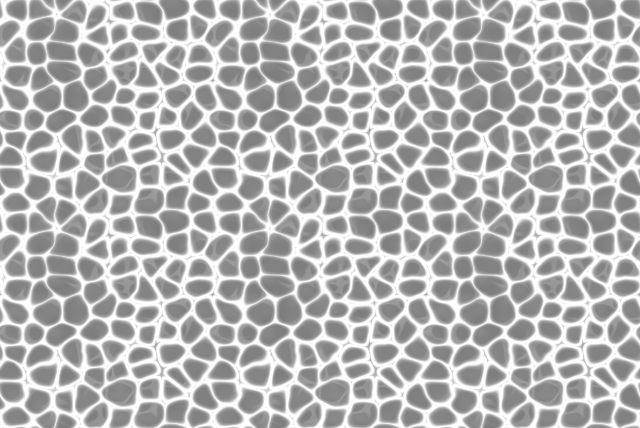
A Shadertoy shader for this pattern:

```glsl
// Seamless foam of rounded grey cells with glowing white walls and pale grey gaps.

const vec2 REPEATS = vec2(3.0, 2.0);      // tiles across the canvas
const vec2 GRID = vec2(8.0, 10.0);        // cells in one tile
const vec2 CELL_SHAPE = vec2(1.25, 1.0);  // cells are wider than tall
const float ROUNDNESS = 9.0;              // lower values round the corners more

const float CORE_GREY = 0.515;
const float EDGE_GREY = 0.63;
const float GAP_GREY = 0.71;
const float WALL_WHITE = 1.0;

// Two random values for a lattice point, wrapped to the period.
vec2 hash2(vec2 cell, vec2 period, float seed) {
    vec2 c = floor(mod(cell + 0.5, period)) + seed * 17.0;
    vec3 q = fract(c.xyx * vec3(0.1031, 0.1030, 0.0973));
    q += dot(q, q.yzx + 33.33);
    return fract((q.xx + q.yz) * q.zy);
}

// Smooth value noise, two channels, repeating with the period.
vec2 noise2(vec2 p, vec2 period, float seed) {
    vec2 i = floor(p);
    vec2 f = fract(p);
    f = f * f * (3.0 - 2.0 * f);
    vec2 low = mix(hash2(i, period, seed), hash2(i + vec2(1.0, 0.0), period, seed), f.x);
    vec2 high = mix(hash2(i + vec2(0.0, 1.0), period, seed), hash2(i + 1.0, period, seed), f.x);
    return mix(low, high, f.y);
}

// Vector from p to the jittered centre of a cell.
vec2 toCentre(vec2 cell, vec2 p, vec2 period, float seed) {
    vec2 jitter = 0.5 + 0.68 * (hash2(cell, period, seed) - 0.5);
    return (cell + jitter - p) * CELL_SHAPE;
}

// Distance to the cell wall with rounded corners; negative at the junctions.
float wallDistance(vec2 p, vec2 period, float seed) {
    vec2 home = floor(p);
    vec2 nearest = home;
    vec2 centre = vec2(9.0);
    for (int y = -1; y <= 1; y++) {
        for (int x = -1; x <= 1; x++) {
            vec2 cell = home + vec2(x, y);
            vec2 r = toCentre(cell, p, period, seed);
            if (dot(r, r) < dot(centre, centre)) {
                centre = r;
                nearest = cell;
            }
        }
    }
    float sum = 0.0;
    for (int y = -2; y <= 2; y++) {
        for (int x = -2; x <= 2; x++) {
            if (x == 0 && y == 0) continue;
            vec2 r = toCentre(nearest + vec2(x, y), p, period, seed);
            float bisector = dot(0.5 * (centre + r), normalize(r - centre));
            sum += exp(-ROUNDNESS * bisector);
        }
    }
    return -log(sum) / ROUNDNESS;
}

// Bends the lattice so that cells become lumpy.
vec2 warp(vec2 p, vec2 period, float seed) {
    vec2 broad = noise2(p, period, seed) - 0.5;
    vec2 fine = noise2(p * 2.0, period * 2.0, seed + 1.0) - 0.5;
    return p + 0.3 * broad + 0.16 * fine;
}

// Grey level from the wall distance: gap, wall, soft rim, core.
float cellTone(float d, float gapTone, float coreTone) {
    float inside = mix(EDGE_GREY, coreTone, smoothstep(0.08, 0.22, d));
    float tone = mix(WALL_WHITE, inside, smoothstep(-0.005, 0.125, d));
    float gap = 1.0 - smoothstep(-0.15, -0.045, d);
    return mix(tone, gapTone, gap);
}

void mainImage(out vec4 fragColor, in vec2 fragCoord) {
    vec2 p = fragCoord / iResolution.xy * REPEATS * GRID;

    // Main cells, with walls that thicken and thin across the tile
    vec2 thickness = noise2(p * 0.5, GRID * 0.5, 5.0);
    float d = wallDistance(warp(p, GRID, 1.0), GRID, 3.0);
    d += 0.13 * (thickness.x - 0.5);

    // Faint second set of cells showing through the cores
    float ghost = wallDistance(warp(p, GRID, 7.0), GRID, 11.0);
    float veil = smoothstep(0.4, 0.75, noise2(p, GRID, 13.0).x);
    float overlap = veil * (1.0 - smoothstep(0.0, 0.09, ghost));

    // Cloudy shading of cores and gaps
    vec2 cloud = noise2(p * 2.0, GRID * 2.0, 15.0) - 0.5;
    float coreTone = CORE_GREY + 0.05 * cloud.x + 0.08 * overlap;
    float gapTone = GAP_GREY + 0.2 * cloud.y + 0.08 * overlap;

    float tone = cellTone(d, gapTone, coreTone);
    fragColor = vec4(vec3(clamp(tone, 0.0, 0.995)), 1.0);
}
```
